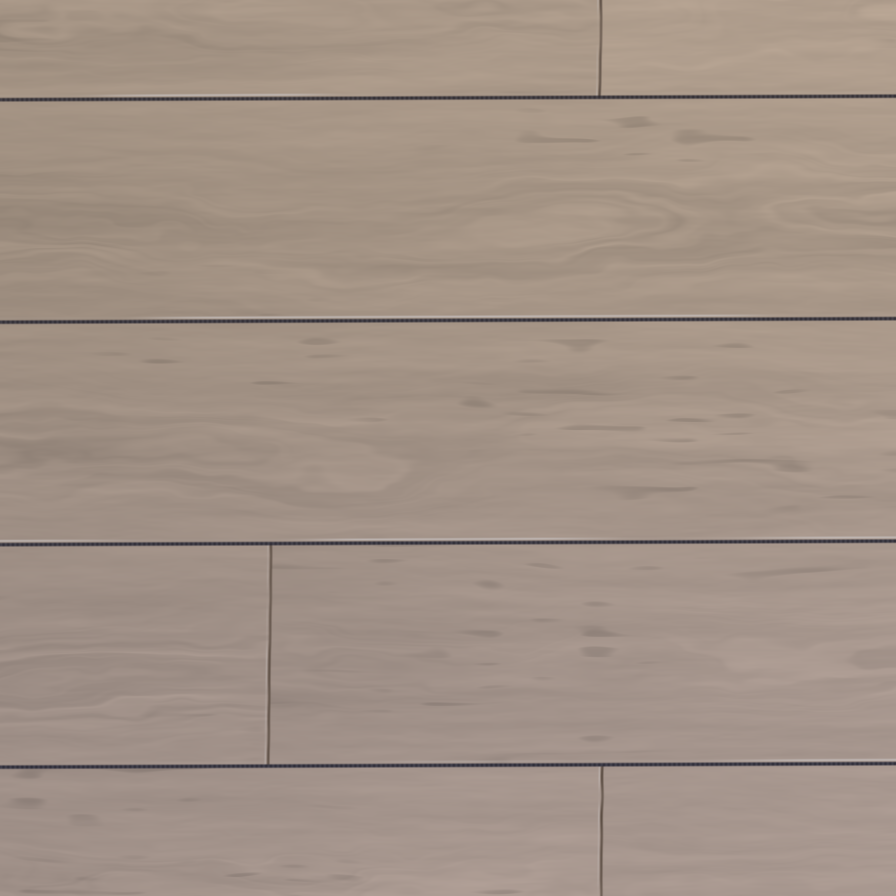
Give the GLSL for this texture, as a three.js fragment shader.

```glsl
varying vec2 vUv;

#define ROW_HEIGHT 0.2483
#define ROW_ORIGIN 0.1458
#define ROW_TILT 0.004
#define PLANK_LENGTH 1.48
#define JOINT_START 0.301
#define JOINT_STEP 0.37
#define SEAM_HALF 0.0019
#define JOINT_HALF 0.0014
#define EDGE_SOFT 0.0014
#define FIGURE_CONTRAST 0.13
#define FIBRE_CONTRAST 0.055

float hash(vec2 p) {
  p = fract(p * vec2(0.1031, 0.1137));
  p += dot(p, p.yx + 33.33);
  return fract((p.x + p.y) * p.x * 7.31);
}

float noise(vec2 p) {
  vec2 i = floor(p), f = fract(p);
  f = f * f * (3.0 - 2.0 * f);
  return mix(mix(hash(i), hash(i + vec2(1.0, 0.0)), f.x),
             mix(hash(i + vec2(0.0, 1.0)), hash(i + 1.0), f.x), f.y);
}

float fbm(vec2 p) {
  float sum = 0.0, amp = 0.5;
  for (int i = 0; i < 4; i++) {
    sum += amp * noise(p);
    p = p * 2.03 + 17.7;
    amp *= 0.5;
  }
  return sum;
}

float lineMask(float dist, float halfWidth) {
  return 1.0 - smoothstep(halfWidth - EDGE_SOFT, halfWidth + EDGE_SOFT, dist);
}

// Relative brightness of the wood; q.y is zero on the plank's axis
float woodGrain(vec2 q, float plank) {
  vec2 seed = vec2(hash(vec2(plank, 3.0)), hash(vec2(plank, 9.0))) * 90.0 + 100.0;

  // Arched figure with closed eyes around a wandering heart line
  float heart = -0.018 + 0.045 * (noise(vec2(q.x * 3.0, 2.0) + seed) - 0.5);
  float a = (q.y - heart) / 0.05;
  float rings = sqrt(a * a + 0.08) + 1.5 * fbm(vec2(q.x * 5.0, q.y * 15.0) + seed);
  float band = noise(vec2(rings * 8.0, q.x * 3.0) + seed);
  band = 0.7 * band + 0.3 * noise(vec2(rings * 19.0, q.x * 9.0) + seed);
  float patches = smoothstep(0.2, 0.7, noise(vec2(q.x * 5.0, q.y * 9.0) + seed.yx));
  float figure = exp(-a * a * 0.7) * (0.3 + 0.7 * patches) + 0.12;

  // Long fibres that bend around the figure
  float bend = q.y + 0.03 * fbm(vec2(q.x * 3.0, q.y * 8.0) + seed.yx);
  float broad = noise(vec2(q.x * 2.5, bend * 55.0) + seed) - 0.5;
  float fibre = noise(vec2(q.x * 8.0, bend * 140.0) + seed) - 0.5;
  float fine = noise(vec2(q.x * 40.0, bend * 330.0) + seed) - 0.5;

  // Short dark flecks in sparse patches
  float fleck = smoothstep(0.76, 0.96, noise(vec2(q.x * 17.0, bend * 120.0) + seed.yx));
  fleck *= smoothstep(0.5, 0.75, noise(vec2(q.x * 4.0, q.y * 14.0) + seed));

  float tone = 1.0 + FIGURE_CONTRAST * figure * (band - 0.6);
  tone += FIBRE_CONTRAST * (0.8 * broad + 0.6 * fibre + 0.35 * fine);
  return tone - 0.10 * fleck;
}

void main() {
  vec2 p = vUv;
  vec3 warmOak = vec3(0.655, 0.588, 0.526);
  vec3 greyOak = vec3(0.640, 0.578, 0.546);
  vec3 seamColor = vec3(0.22, 0.205, 0.225);
  vec3 jointColor = vec3(0.36, 0.305, 0.265);
  vec3 bevelColor = vec3(0.76, 0.73, 0.72);

  // Rows and staggered planks
  float rowPos = (p.y - ROW_TILT * (p.x - 0.5) - ROW_ORIGIN) / ROW_HEIGHT;
  float row = floor(rowPos);
  float v = fract(rowPos);
  float jointX = mod(JOINT_START - JOINT_STEP * row, PLANK_LENGTH);
  jointX += 0.003 * (v - 0.5);
  float plank = row + 5.0 + 11.0 * step(jointX, p.x);

  // Wood under soft light from the right
  vec3 color = mix(greyOak, warmOak, smoothstep(0.15, 0.8, p.y));
  float light = 0.955 + 0.07 * p.x + 0.16 * (p.y - 0.45) * (p.y - 0.45);
  light += 0.02 * (hash(vec2(plank, 21.0)) - 0.5);
  color *= light * woodGrain(vec2(p.x, (v - 0.5) * ROW_HEIGHT), plank);

  // Bright bevels worn away along their length
  float fromSeam = (v < 0.5 ? v : v - 1.0) * ROW_HEIGHT;
  float seamId = floor(rowPos + 0.5);
  float seamWear = smoothstep(0.45, 0.8, noise(vec2(p.x * 4.0, seamId * 5.0 + 40.0)));
  float fromJoint = p.x - jointX;
  float jointWear = noise(vec2(p.y * 45.0, row + 30.0));
  color = mix(color, bevelColor, lineMask(abs(fromSeam - 0.0042), 0.001) * (0.1 + 0.8 * seamWear));
  color = mix(color, bevelColor, lineMask(abs(fromJoint + 0.0035), 0.0007) * 0.7 * jointWear);

  // Brown end joints and dark long seams
  float joint = lineMask(abs(fromJoint + 0.001 * (jointWear - 0.5)), JOINT_HALF);
  color = mix(color, jointColor, joint * (0.7 + 0.3 * jointWear));
  vec3 seamTint = seamColor + vec3(-0.03, -0.015, 0.02) * (1.0 - p.y);
  seamTint += 0.035 * sin(p.x * 1200.0);
  color = mix(color, seamTint, 0.95 * lineMask(abs(fromSeam), SEAM_HALF));

  gl_FragColor = vec4(color, 1.0);
}
```
